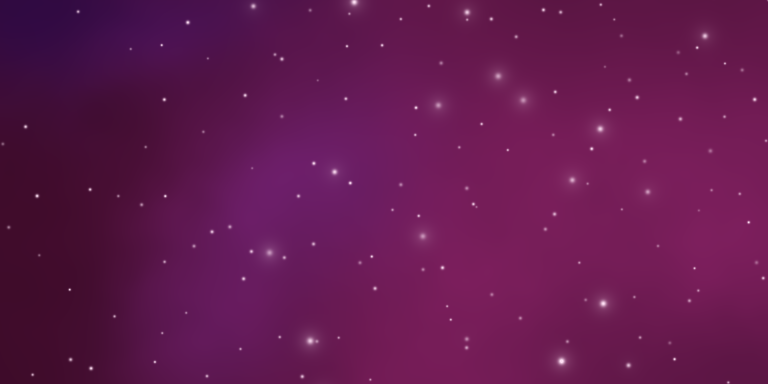
Give the GLSL for this texture, as a Shadertoy shader.

```glsl
// Magenta and violet nebula with soft clouds and scattered glowing stars.
#define CLOUD_SCALE 2.6
#define CLOUD_WARP 0.22
#define CLOUD_CONTRAST 0.16
#define SMALL_CELL 0.095
#define SMALL_RADIUS 0.0042
#define BRIGHT_CELL 0.19
#define BRIGHT_RADIUS 0.0075
#define GLOW_RADIUS 0.024
#define GLOW_STRENGTH 0.28

const vec3 MAROON  = vec3(0.245, 0.045, 0.165);
const vec3 MAGENTA = vec3(0.425, 0.100, 0.315);
const vec3 ROSE    = vec3(0.475, 0.120, 0.355);
const vec3 VIOLET  = vec3(0.445, 0.130, 0.455);
const vec3 INDIGO  = vec3(0.175, 0.035, 0.255);
const vec3 PLUM    = vec3(0.335, 0.085, 0.365);
const vec3 STAR    = vec3(1.000, 0.880, 0.960);

// Sine-free hash: three random values per cell
vec3 hash3(vec2 p) {
    vec3 q = fract(p.xyx * vec3(0.1031, 0.1030, 0.0973));
    q += dot(q, q.yxz + 33.33);
    return fract((q.xxy + q.yzz) * q.zyx);
}

float valueNoise(vec2 p) {
    vec2 i = floor(p), f = fract(p);
    f = f * f * (3.0 - 2.0 * f);
    float low = mix(hash3(i).x, hash3(i + vec2(1, 0)).x, f.x);
    float high = mix(hash3(i + vec2(0, 1)).x, hash3(i + vec2(1, 1)).x, f.x);
    return mix(low, high, f.y);
}

float fbm(vec2 p) {
    float sum = 0.0, amp = 0.5;
    for (int i = 0; i < 4; i++) {
        sum += amp * valueNoise(p);
        p = mat2(1.6, 1.2, -1.2, 1.6) * p + 7.3;
        amp *= 0.45;
    }
    return sum / 0.87;
}

// Soft elliptical patch, rotated by an angle
float patchMask(vec2 p, vec2 center, vec2 size, float angle) {
    float c = cos(angle), s = sin(angle);
    vec2 q = mat2(c, -s, s, c) * (p - center) / size;
    return exp(-dot(q, q));
}

vec3 nebula(vec2 p) {
    vec2 noise = vec2(fbm(p * CLOUD_SCALE + 11.0), fbm(p * CLOUD_SCALE + 47.0));
    vec2 w = p + (noise - 0.5) * CLOUD_WARP;

    // Dark left side rising to a rosy right side
    vec3 col = mix(MAROON, MAGENTA, smoothstep(0.15, 1.15, w.x));
    col = mix(col, ROSE, 0.9 * patchMask(w, vec2(1.6, 0.42), vec2(0.62, 0.3), 0.35));
    col *= 1.0 - 0.16 * smoothstep(0.65, 1.05, w.y) * smoothstep(0.8, 1.2, w.x);
    col *= 1.0 - 0.15 * patchMask(w, vec2(1.95, 0.0), vec2(0.5, 0.2), 0.0);

    // Violet cloud through the middle, indigo in the upper left
    col = mix(col, VIOLET, 0.8 * patchMask(w, vec2(0.78, 0.48), vec2(0.36, 0.22), 0.75));
    col = mix(col, VIOLET, 0.5 * patchMask(w, vec2(0.58, 0.08), vec2(0.22, 0.24), 0.0));
    col = mix(col, PLUM, 0.85 * patchMask(w, vec2(0.42, 0.92), vec2(0.42, 0.21), 0.15));
    col = mix(col, INDIGO, 0.9 * patchMask(w, vec2(0.08, 0.99), vec2(0.36, 0.19), 0.0));
    return col * (1.0 + CLOUD_CONTRAST * (noise.x + noise.y - 1.0));
}

// Jittered stars; chance rises from left to right
float starLayer(vec2 p, float cell, vec2 chance, float radius, float glow, float seed) {
    vec2 base = floor(p / cell);
    float light = 0.0;
    for (int y = -1; y <= 1; y++) {
        for (int x = -1; x <= 1; x++) {
            vec2 id = base + vec2(x, y);
            vec3 place = hash3(id + seed);
            vec3 trait = hash3(id + seed + 71.0);
            vec2 center = (id + place.xy) * cell;
            float present = step(place.z, mix(chance.x, chance.y, smoothstep(0.5, 1.3, center.x)));
            float d = length(p - center);
            float r = radius * mix(0.7, 1.15, trait.x);
            float core = exp(-pow(d / r, 2.0)) * mix(0.3, 1.0, trait.y);
            float halo = glow * trait.x * exp(-pow(d / GLOW_RADIUS, 1.4));
            light += present * (core + halo);
        }
    }
    return light;
}

void mainImage(out vec4 fragColor, in vec2 fragCoord) {
    vec2 p = fragCoord / iResolution.y;
    float stars = starLayer(p, SMALL_CELL, vec2(0.5, 0.62), SMALL_RADIUS, 0.0, 19.0);
    stars += starLayer(p, BRIGHT_CELL, vec2(0.1, 0.5), BRIGHT_RADIUS, GLOW_STRENGTH, 133.0);
    vec3 col = mix(nebula(p), STAR, clamp(stars, 0.0, 1.0));
    fragColor = vec4(col, 1.0);
}
```
